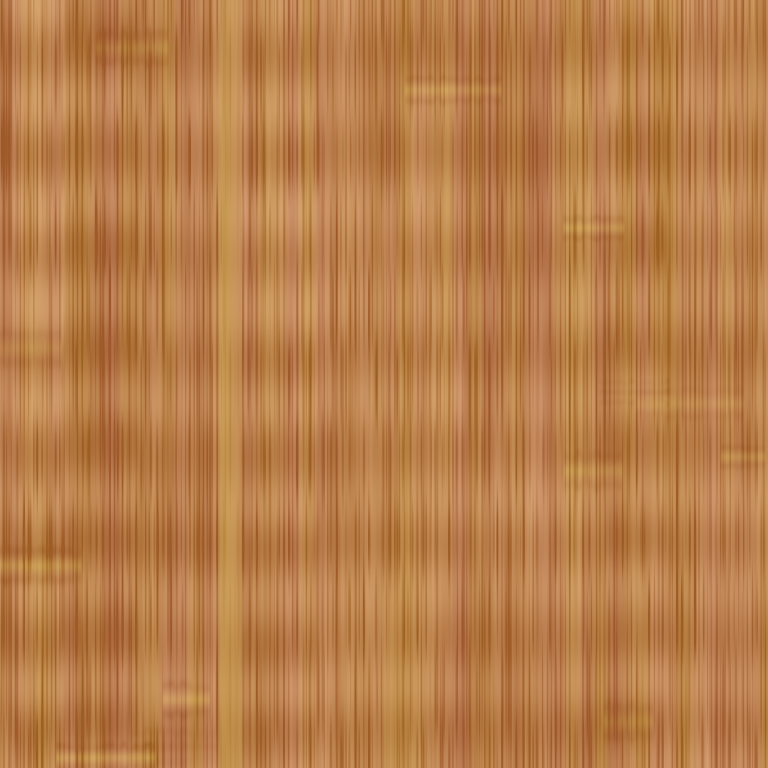
This texture is drawn by a three.js fragment shader. Its source:

```glsl
// Bamboo veneer: fine vertical fibres over joined strips with soft cross bands.
// A single tone value is summed from strips, streaks, dark fibres and nodes,
// then mapped onto a brown-to-honey ramp with a slight yellow or pink tint.

#define DARK_BROWN vec3(0.62, 0.36, 0.15)
#define LIGHT_HONEY vec3(0.83, 0.63, 0.43)
#define YELLOW_TINT vec3(0.0, 0.025, -0.035)
#define BASE_TONE 0.65
#define STRIPS 10.0
#define BANDS 7.4
#define BAND_DEPTH 0.13
#define FIBRES 172.0
#define FIBRE_DEPTH 0.45
#define STREAK_DEPTH 0.25
#define NODES 13

varying vec2 vUv;

float hash(vec2 p) {
  vec3 q = fract(p.xyx * 0.1031);
  q += dot(q, q.yzx + 33.33);
  return fract((q.x + q.y) * q.z);
}

float noise(vec2 p) {
  vec2 i = floor(p), f = fract(p);
  f = f * f * (3.0 - 2.0 * f);
  return mix(mix(hash(i), hash(i + vec2(1.0, 0.0)), f.x),
             mix(hash(i + vec2(0.0, 1.0)), hash(i + vec2(1.0)), f.x), f.y);
}

// Tone of one strip: its own offset, shared bands and some private drift
float bandTone(float id, float y) {
  float offset = hash(vec2(id, 11.0)) - 0.5;
  float depth = BAND_DEPTH * (0.6 + 0.8 * hash(vec2(id, 23.0)));
  float phase = BANDS * y + 0.7 * noise(vec2(5.0, y * 5.0)) + 0.15 * offset;
  float drift = noise(vec2(id * 3.0 + 40.0, y * 6.0)) - 0.5;
  return 0.2 * offset + depth * cos(6.2832 * phase) + 0.22 * drift;
}

// Strips of uneven width, blended narrowly at the nearest joint
float stripTone(vec2 p) {
  float x = p.x * STRIPS;
  float id = floor(x + 0.5);
  float joint = id + 0.7 * (hash(vec2(id, 3.0)) - 0.5);
  float side = smoothstep(joint - 0.025, joint + 0.025, x);
  return mix(bandTone(id - 1.0, p.y), bandTone(id, p.y), side);
}

// Thin dark fibres, one per column, swelling and tapering along their length
float fibres(vec2 p, float count, float seed) {
  float x = p.x * count;
  float column = floor(x);
  float centre = 0.5 + 0.3 * (hash(vec2(column, seed)) - 0.5);
  float swell = noise(vec2(column * 3.0 + seed, p.y * 10.0 + seed));
  float width = mix(0.18, 0.35, swell);
  float line = 1.0 - smoothstep(0.0, width, abs(fract(x) - centre));
  return line * smoothstep(0.15, 0.85, swell);
}

// Short cross bars with fringed edges: x is the tone change, y the yellowing
vec2 nodes(vec2 p) {
  vec2 sum = vec2(0.0);
  float ragged = noise(vec2(p.x * 130.0, 7.0));
  for (int i = 0; i < NODES; i++) {
    float id = float(i);
    vec2 centre = vec2(hash(vec2(id, 51.0)), hash(vec2(id, 67.0)));
    float halfWidth = mix(0.022, 0.08, hash(vec2(id, 73.0)));
    float halfHeight = mix(0.012, 0.02, hash(vec2(id, 89.0)));
    float strength = mix(0.4, 1.0, hash(vec2(id, 97.0)));
    vec2 d = abs(p - centre);
    float inside = 1.0 - smoothstep(halfWidth - 0.004, halfWidth, d.x);
    float bar = exp(-pow(d.y / (0.45 * halfHeight), 2.0));
    float edge = (d.y - halfHeight * (0.8 + 0.4 * ragged)) / (0.4 * halfHeight);
    float fringe = exp(-edge * edge) * (0.3 + 0.7 * ragged);
    float isDark = step(0.75, hash(vec2(id, 101.0)));
    float core = mix(0.22, -0.28, isDark) * bar * (0.6 + 0.4 * ragged);
    sum += inside * strength * vec2(core - 0.24 * fringe, bar * (1.0 - isDark));
  }
  return sum;
}

void main() {
  vec2 p = vUv;

  // One smooth pale strip with a darker neighbour
  float pale = 1.0 - smoothstep(0.011, 0.016, abs(p.x - 0.301));
  float shade = 1.0 - smoothstep(0.010, 0.019, abs(p.x - 0.333));

  // Strips and broad bands
  float tone = BASE_TONE + stripTone(p) - 0.12 * shade;
  tone = mix(tone, 0.76, 0.6 * pale);

  // Soft streaks at two widths
  float streak = noise(vec2(p.x * 240.0, p.y * 4.0))
               + noise(vec2(p.x * 85.0 + 31.0, p.y * 2.5)) - 1.0;
  tone += STREAK_DEPTH * streak * (1.0 - 0.5 * pale);

  // Dark fibres
  float lines = fibres(p, FIBRES, 13.0) + fibres(p, FIBRES * 0.67, 29.0);
  tone -= FIBRE_DEPTH * lines * (1.0 - 0.7 * pale);

  // Nodes and tint
  vec2 node = nodes(p);
  tone += node.x;
  float tint = 1.6 * (noise(vec2(p.x * 55.0, p.y * 1.5 + 9.0)) - 0.5);
  tint += 0.8 * pale + node.y;

  vec3 wood = mix(DARK_BROWN, LIGHT_HONEY, clamp(tone, 0.0, 1.0));
  gl_FragColor = vec4(wood + YELLOW_TINT * tint, 1.0);
}
```
